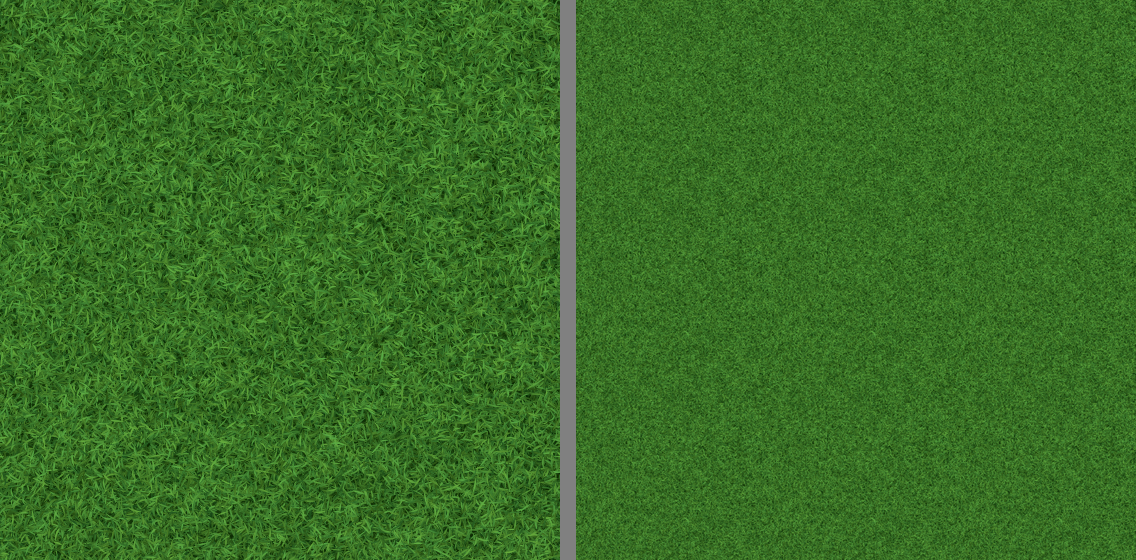
Left, the tile; right, the same tile 3 across and 3 down.
This texture is drawn by a WebGL 2 fragment shader. Its source:

```glsl
#version 300 es
precision highp float;
// Dense lawn of short, thin grass blades lying in all directions, seamless on every side.

uniform vec2 u_resolution;
out vec4 fragColor;

const int LAYERS = 16;
const float CELLS = 64.0;

// Four random values in 0..1 for a cell, a layer and a channel.
vec4 hash4(vec2 cell, int layer, int channel) {
    uvec4 v = uvec4(uvec2(cell), uint(layer), uint(channel));
    v = v * 1664525u + 1013904223u;
    for (int i = 0; i < 2; i++) {
        v.x += v.y * v.w;
        v.y += v.z * v.x;
        v.z += v.x * v.y;
        v.w += v.y * v.z;
        v ^= v >> 16u;
    }
    return vec4(v >> 16u) / 65535.0;
}

float cornerSlope(vec2 corner, vec2 offset, float period) {
    float angle = 6.2832 * hash4(mod(corner, period), int(period), 7).x;
    return dot(vec2(cos(angle), sin(angle)), offset);
}

// Gradient noise that wraps after a whole number of cells.
float gradientNoise(vec2 uv, float period) {
    vec2 p = uv * period;
    vec2 i = floor(p);
    vec2 f = p - i;
    vec2 s = f * f * f * (f * (f * 6.0 - 15.0) + 10.0);
    vec2 e = vec2(1.0, 0.0);
    float low = mix(cornerSlope(i, f, period), cornerSlope(i + e.xy, f - e.xy, period), s.x);
    float high = mix(cornerSlope(i + e.yx, f - e.yx, period), cornerSlope(i + e.xx, f - e.xx, period), s.x);
    return mix(low, high, s.y);
}

// Dark undergrowth to sunlit blade.
vec3 grassColor(float tone, float warmth) {
    vec3 color = mix(vec3(0.09, 0.24, 0.05), vec3(0.33, 0.60, 0.22), clamp(tone, -0.22, 1.2));
    return color + (warmth - 0.5) * vec3(0.05, 0.0, -0.04);
}

void main() {
    vec2 uv = gl_FragCoord.xy / u_resolution;
    float pixel = CELLS / u_resolution.y;

    // Soft clumps of lighter and darker turf
    float clump = 0.14 * gradientNoise(uv, 12.0) + 0.22 * gradientNoise(uv, 36.0);
    vec3 color = grassColor(-0.1 + clump, 0.6);

    // Blades, from the deepest layer to the top one
    for (int layer = 0; layer < LAYERS; layer++) {
        float height = float(layer) / float(LAYERS - 1);
        vec2 p = uv * CELLS + hash4(vec2(0.0), layer, 3).xy;
        vec2 base = floor(p);
        for (int y = -1; y <= 1; y++) {
            for (int x = -1; x <= 1; x++) {
                vec2 cell = base + vec2(x, y);
                vec2 id = mod(cell, CELLS);
                vec4 shape = hash4(id, layer, 0);
                vec4 look = hash4(id, layer, 1);

                // Blade frame: x runs along the blade, y across it
                float angle = 6.2832 * shape.z;
                vec2 along = vec2(cos(angle), sin(angle));
                vec2 d = p - cell - shape.xy;
                vec2 q = vec2(dot(d, along), dot(d, vec2(-along.y, along.x)));
                float t = q.x / mix(0.4, 0.88, shape.w);
                if (abs(t) > 1.0) continue;

                // Curved, tapered outline
                float across = q.y - (look.y - 0.5) * 0.36 * (t * t - 0.4);
                float width = mix(0.07, 0.115, look.z) * (1.0 - t * t);
                float cover = clamp((width - abs(across)) / pixel + 0.5, 0.0, 1.0);
                cover *= smoothstep(1.0, 0.85, abs(t));

                // Lit tip and one shaded side
                float tone = -0.24 + 0.6 * height + 0.8 * look.x + clump;
                tone += 0.1 * t + 0.08 * clamp(across / 0.08, -1.0, 1.0);
                color = mix(color, grassColor(tone, look.w), cover);
            }
        }
    }
    fragColor = vec4(color, 1.0);
}
```
